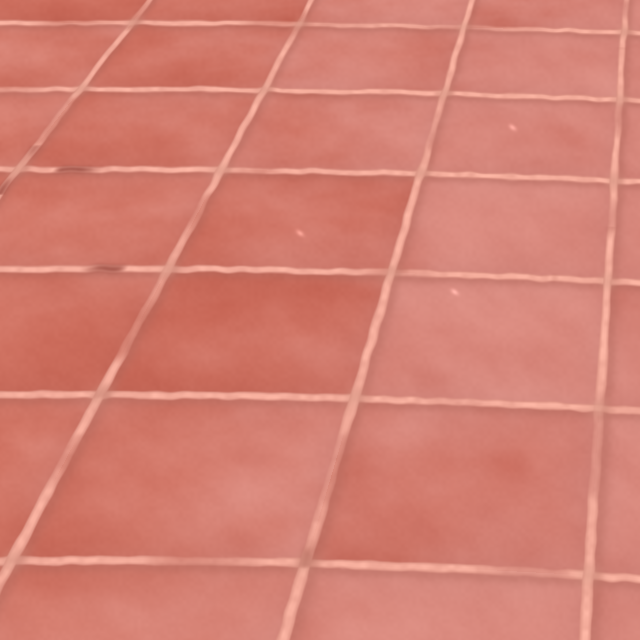
This texture is drawn by a Shadertoy shader. Its source:

```glsl
float hash(vec2 p) {
    vec3 q = fract(p.xyx * vec3(0.1031, 0.1030, 0.0973));
    q += dot(q, q.yzx + 33.33);
    return fract((q.x + q.y) * q.z);
}

float noise(vec2 p) {
    vec2 cell = floor(p), f = fract(p);
    f = f * f * (3.0 - 2.0 * f);
    return mix(mix(hash(cell), hash(cell + vec2(1, 0)), f.x),
               mix(hash(cell + vec2(0, 1)), hash(cell + vec2(1, 1)), f.x), f.y);
}

float fbm(vec2 p) {
    float sum = 0.0, amplitude = 0.5;
    for (int i = 0; i < 4; i++) {
        sum += amplitude * noise(p);
        p = mat2(1.6, 1.2, -1.2, 1.6) * p + 17.3;
        amplitude *= 0.5;
    }
    return sum / 0.9375;
}

// Grout line with a shadowed side, worn stretches and a few dark cracks
vec3 addJoint(vec3 color, float dist, float halfWidth, float along, float id, float grain) {
    float row = floor(id) * 7.0 + 40.0;
    float wear = noise(vec2(along * 2.5 + 30.0, row));
    float crack = smoothstep(0.93, 0.99, noise(vec2(along * 4.0 + 60.0, row + 3.0)));
    float soft = max(0.0022, 1.0 / iResolution.y);

    float side = (dist - 1.3 * halfWidth) / (1.4 * halfWidth);
    color = mix(color, vec3(0.70, 0.41, 0.36), 0.38 * exp(-side * side));

    float mask = 1.0 - smoothstep(halfWidth - soft, halfWidth + soft, abs(dist));
    float core = 1.0 - smoothstep(0.2, 1.1, abs(dist) / halfWidth);
    vec3 grout = mix(vec3(0.87, 0.58, 0.52), vec3(0.98, 0.70, 0.63), core * (0.55 + 0.6 * grain));
    color = mix(color, grout, mask * mix(0.4, 1.0, smoothstep(0.12, 0.42, wear)));

    float stain = exp(-dist * dist / (1.2 * halfWidth * halfWidth));
    return mix(color, vec3(0.58, 0.27, 0.23), 0.75 * crack * stain);
}

void mainImage(out vec4 fragColor, in vec2 fragCoord) {
    vec2 uv = fragCoord / iResolution.xy;

    // Perspective floor: columns converge above the canvas, rows bow slightly
    float depth = 2.0417 - uv.y;
    float d = uv.x - 0.54;
    float rowDepth = depth / (1.0 + 0.0162 * d + 0.02 * d * d);
    float t = (uv.x - 1.0456) / depth + 0.779;
    vec2 floorPos = vec2(t * (4.11 + 0.25 * t * t * t), 11.41 - 12.33 / rowDepth);
    vec2 tile = floor(floorPos);
    vec2 line = floor(floorPos + 0.5);

    // Signed distances to the nearest joints, with rough edges
    vec2 dist = (floorPos - line) * vec2(0.24 * depth, 0.081 * depth * depth);
    vec2 wobble = vec2(noise(uv * 45.0), noise(uv * 45.0 + 90.0)) - 0.5;
    dist += 0.0035 * wobble;

    // Fired clay: orange red at the left, pinker at the right
    float tone = hash(tile + 12.0) - 0.5;
    float cloud = fbm(floorPos * 2.2 + tile * 5.0 + 50.0) - 0.5;
    float streak = fbm(mat2(0.8, 0.6, -0.6, 0.8) * uv * vec2(14.0, 26.0) + 80.0) - 0.5;
    float pink = smoothstep(-0.1, 1.0, uv.x + 0.5 * tone + 0.9 * cloud);
    vec3 color = mix(vec3(0.815, 0.445, 0.38), vec3(0.845, 0.525, 0.48), pink);
    color += vec3(0.7, 1.0, 1.0) * (0.035 * tone + 0.07 * cloud + 0.05 * streak);

    // Dusky tile rims
    vec2 rim = abs(dist) / depth;
    color -= vec3(0.035, 0.02, 0.015) * exp(-min(rim.x, rim.y) * 55.0);

    // Rare pale chips
    vec2 chipCell = floor(uv * 12.0);
    vec2 chipOffset = fract(uv * 12.0) - 0.3 - 0.4 * hash(chipCell + 5.0);
    chipOffset = mat2(0.8, 0.6, -0.6, 0.8) * chipOffset;
    float chip = exp(-dot(chipOffset * vec2(13, 22), chipOffset * vec2(13, 22)));
    color += 0.16 * chip * step(0.975, hash(chipCell + 31.0));

    // Joints, then duller mortar where they cross
    float grain = noise(uv * 95.0);
    color = addJoint(color, dist.y, 0.0037 * depth, floorPos.x, line.y, grain);
    color = addJoint(color, dist.x, 0.0050 * depth, floorPos.y, line.x + 20.0, grain);
    float crossing = exp(-dot(dist, dist) / (0.00008 * depth * depth));
    color = mix(color, vec3(0.84, 0.59, 0.52), 0.55 * crossing);

    color += 0.012 * (noise(uv * 170.0) - 0.5);
    fragColor = vec4(clamp(color, 0.0, 1.0), 1.0);
}
```
